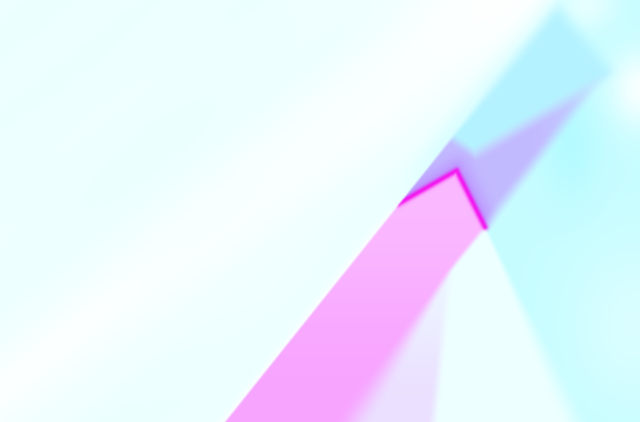
Write a Shadertoy shader that draws this background.

```glsl
const float ASPECT = 1.515;
const vec3 WHITE = vec3(1.0);
const vec3 ICE = vec3(0.93, 1.0, 1.0);
const vec3 CYAN = vec3(0.78, 0.99, 1.0);
const vec3 AQUA = vec3(0.71, 0.95, 1.0);
const vec3 VIOLET = vec3(0.76, 0.73, 1.0);
const vec3 LILAC = vec3(0.92, 0.88, 1.0);
const vec3 PINK_LOW = vec3(0.97, 0.645, 1.0);
const vec3 PINK_HIGH = vec3(0.98, 0.72, 1.0);
const vec3 MAGENTA = vec3(0.96, 0.03, 0.93);

float hash(vec2 cell) {
    return fract(sin(dot(cell, vec2(127.1, 311.7))) * 43758.5453);
}

float valueNoise(vec2 p) {
    vec2 cell = floor(p);
    vec2 f = fract(p);
    f = f * f * (3.0 - 2.0 * f);
    float low = mix(hash(cell), hash(cell + vec2(1, 0)), f.x);
    float high = mix(hash(cell + vec2(0, 1)), hash(cell + vec2(1, 1)), f.x);
    return mix(low, high, f.y);
}

// Signed distance to the line a-b, positive on its left.
float lineDistance(vec2 p, vec2 a, vec2 b) {
    vec2 along = normalize(b - a);
    return dot(p - a, vec2(-along.y, along.x));
}

float leftOf(vec2 p, vec2 a, vec2 b, float softness) {
    return smoothstep(-softness, softness, lineDistance(p, a, b));
}

float segmentDistance(vec2 p, vec2 a, vec2 b) {
    vec2 ab = b - a;
    return length(p - a - ab * clamp(dot(p - a, ab) / dot(ab, ab), 0.0, 1.0));
}

float bell(float d, float width) {
    return exp(-d * d / (width * width));
}

float spot(vec2 p, vec2 center, vec2 radius) {
    return bell(length((p - center) / radius), 1.0);
}

// Pale sheet crossed by a broad white streak.
vec3 paleSheet(vec2 p) {
    vec2 q = p - vec2(0.493, 0.467);
    vec2 streak = vec2(dot(q, vec2(0.785, 0.62)), dot(q, vec2(-0.62, 0.785)));
    vec3 color = mix(ICE, WHITE, 0.75 * bell(streak.y, 0.11));
    color.r += 0.018 * (valueNoise(streak * vec2(2.0, 14.0)) - 0.5);
    return mix(color, WHITE, 0.6 * spot(p, vec2(1.2, 0.98), vec2(0.22, 0.12)));
}

// Cyan field with lighter and deeper patches.
vec3 cyanField(vec2 p) {
    vec3 color = mix(CYAN, ICE, 0.5 * spot(p, vec2(1.5, 0.23), vec2(0.15, 0.2)));
    color = mix(color, vec3(0.69, 0.98, 1.0), 0.8 * spot(p, vec2(1.35, 0.66), vec2(0.07, 0.13)));
    color = mix(color, ICE, 0.8 * spot(p, vec2(1.39, 0.99), vec2(0.07, 0.06)));
    return mix(color, vec3(0.97, 1.0, 1.0), spot(p, vec2(1.515, 0.79), vec2(0.07, 0.09)));
}

void mainImage(out vec4 fragColor, in vec2 fragCoord) {
    vec2 p = fragCoord / iResolution.xy * vec2(ASPECT, 1.0);

    // Shared corners
    vec2 edgeLow = vec2(0.533, 0.0);
    vec2 edgeHigh = vec2(1.318, 0.984);
    vec2 roofLeft = vec2(0.943, 0.517);
    vec2 roofTop = vec2(1.081, 0.596);
    vec2 roofRight = vec2(1.148, 0.462);
    vec2 beamFoot = vec2(1.361, 0.0);
    vec2 wingRoot = vec2(1.124, 0.635);
    vec2 wingTip = vec2(1.41, 0.803);
    vec2 kink = vec2(1.065, 0.359);
    vec2 pinkFoot = vec2(0.838, 0.0);

    // Cyan field and the pale beam below the roof
    vec3 color = cyanField(p);
    float beamSoftness = mix(0.035, 0.006, smoothstep(0.0, 0.46, p.y));
    float underRidge = leftOf(p, beamFoot, roofRight, beamSoftness);
    color = mix(color, ICE, underRidge);

    // Aqua band above the wing
    float band = leftOf(p, wingRoot, wingTip, 0.02) * leftOf(p, vec2(1.44, 0.84), edgeHigh, 0.025);
    color = mix(color, AQUA, band);

    // Pink shaft outline
    float underRoof = leftOf(p, roofTop, roofLeft, 0.004);
    float inRidge = leftOf(p, roofRight, roofTop, 0.004);
    float footSoftness = mix(0.04, 0.008, smoothstep(0.0, 0.4, p.y));
    float shaftSide = max(leftOf(p, pinkFoot, kink, footSoftness), leftOf(p, kink, roofRight, 0.008));
    float shaft = underRoof * inRidge * shaftSide;

    // Violet wing
    float belowWing = max(leftOf(p, wingTip, wingRoot, 0.022), leftOf(p, wingRoot, vec2(1.065, 0.675), 0.016));
    float wing = belowWing * leftOf(p, roofRight, wingTip, 0.02) * (1.0 - underRoof * inRidge);
    wing *= 1.0 - 0.35 * smoothstep(1.25, 1.42, p.x);
    color = mix(color, VIOLET, wing);

    // Lilac veil and pink shaft
    float veil = underRoof * leftOf(p, vec2(1.026, 0.0), kink, 0.014);
    color = mix(color, LILAC, veil * (1.0 - 0.6 * smoothstep(0.05, 0.33, p.y)));
    color = mix(color, mix(PINK_LOW, PINK_HIGH, smoothstep(0.1, 0.5, p.y)), shaft);

    // Magenta roof line with an outer glow
    float roof = min(segmentDistance(p, roofLeft, roofTop), segmentDistance(p, roofTop, roofRight));
    color = mix(color, vec3(0.72, 0.45, 1.0), 0.5 * wing * bell(roof, 0.03));
    color = mix(color, MAGENTA, 0.9 * bell(roof, 0.007));

    // Pale sheet over the left of the long diagonal
    float edgeSoftness = mix(0.004, 0.02, smoothstep(0.6, 0.9, p.y));
    float edge = lineDistance(p, edgeLow, edgeHigh);
    vec3 sheet = mix(paleSheet(p), WHITE, 0.7 * bell(edge, 0.012) * (1.0 - smoothstep(0.45, 0.55, p.y)));
    sheet = mix(sheet, CYAN, 0.5 * bell(edge, 0.035) * smoothstep(0.5, 0.68, p.y));
    color = mix(color, sheet, smoothstep(-edgeSoftness, edgeSoftness, edge));

    fragColor = vec4(clamp(color, 0.0, 1.0), 1.0);
}
```
